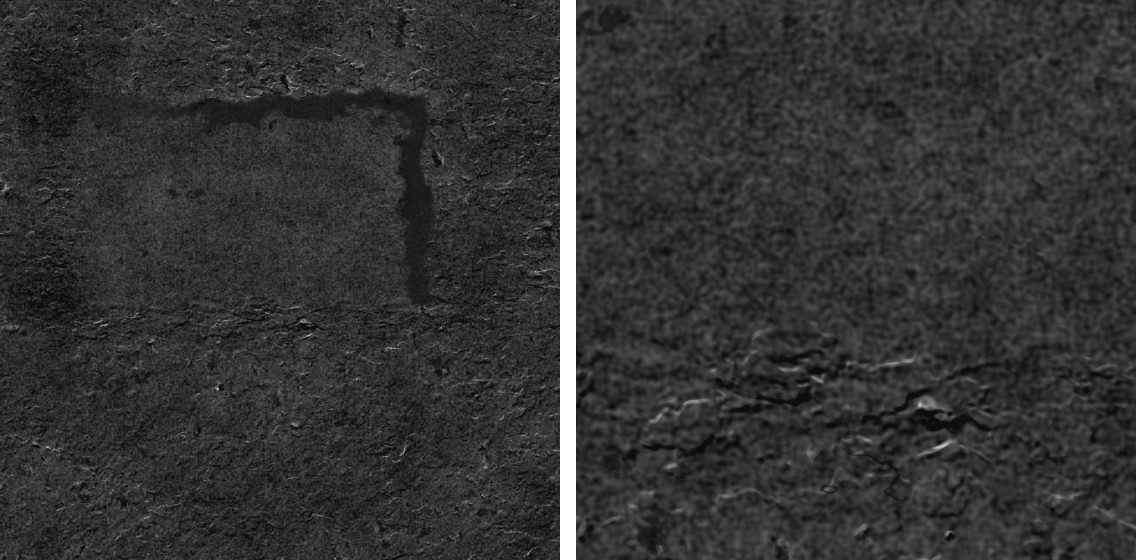
Left: the whole. Right: its middle third, enlarged.
Give the GLSL for this texture, as a Shadertoy shader.

```glsl
// Dark, weathered plaster wall with a smoother sunken panel and flaking edges.
// A height field of stroked gradient noise is lit from above; masks for the
// panel, its shadow, rough zones, chips, cracks and pits are layered on it.

#define BASE_TONE 0.186
#define MOTTLE 0.095
#define GRAIN 0.115
#define RELIEF 0.36
#define GLINT 1.1
#define SHADOW_DEPTH 0.46
#define CHIP_LIGHT 0.2
#define CRACK_DEPTH 0.5
#define PANEL_LOW vec2(0.13, 0.455)
#define PANEL_HIGH vec2(0.765, 0.825)
#define LIGHT_STEP vec2(-0.0012, 0.0026)
#define OCTAVE_GAIN 0.57

vec2 hash2(vec2 p) {
    vec3 q = fract(p.xyx * vec3(0.1031, 0.1030, 0.0973));
    q += dot(q, q.yzx + 33.33);
    return fract((q.xx + q.yz) * q.zy);
}

// Gradient noise, roughly -1 to 1
float noise(vec2 p) {
    vec2 i = floor(p), f = p - i;
    vec2 u = f * f * f * (f * (f * 6.0 - 15.0) + 10.0);
    vec2 e = vec2(1.0, 0.0);
    float a = dot(hash2(i) * 2.0 - 1.0, f);
    float b = dot(hash2(i + e) * 2.0 - 1.0, f - e);
    float c = dot(hash2(i + e.yx) * 2.0 - 1.0, f - e.yx);
    float d = dot(hash2(i + e.xx) * 2.0 - 1.0, f - e.xx);
    return 1.6 * mix(mix(a, b, u.x), mix(c, d, u.x), u.y);
}

float fbm(vec2 p, int octaves) {
    float sum = 0.0, amp = 0.5;
    for (int i = 0; i < octaves; i++) {
        sum += amp * noise(p);
        p = mat2(0.96, 0.28, -0.28, 0.96) * p * 2.03 + 17.3;
        amp *= OCTAVE_GAIN;
    }
    return sum;
}

// Turns the axis at the given angle onto x
mat2 turn(float angle) {
    float c = cos(angle), s = sin(angle);
    return mat2(c, -s, s, c);
}

float blob(vec2 p, vec2 centre, vec2 radius) {
    vec2 q = (p - centre) / radius;
    return exp(-dot(q, q));
}

float boxDistance(vec2 p, vec2 low, vec2 high) {
    vec2 q = abs(p - 0.5 * (low + high)) - 0.5 * (high - low);
    return length(max(q, 0.0)) + min(max(q.x, q.y), 0.0);
}

// Trowel strokes: falling at the top, level in the middle, rising below
float height(vec2 p) {
    vec2 w = p + 0.012 * vec2(fbm(p * 22.0, 3), fbm(p * 22.0 + 40.0, 3));
    vec2 stretch = vec2(26.0, 48.0);
    float falling = fbm(turn(-0.5) * w * stretch, 3);
    float level = fbm(w * vec2(26.0, 58.0) + 70.0, 3);
    float rising = fbm(turn(0.8) * w * stretch + 30.0, 3);
    float h = mix(rising, level, smoothstep(0.33, 0.41, p.y));
    h = mix(h, falling, smoothstep(0.6, 0.82, p.y) * smoothstep(0.95, 0.75, p.x));
    float ledge = smoothstep(-0.06, 0.06, fbm(w * vec2(13.0, 19.0) + 5.0, 5));
    return h + 0.5 * ledge;
}

// Scattered slanted flakes, each with a broken lit face and a dark underside
float chips(vec2 p, float cells, float share) {
    float sum = 0.0, lean = mix(0.75, -0.5, smoothstep(0.5, 0.8, p.y));
    p *= cells;
    vec2 ragged = 0.28 * vec2(fbm(p * 2.3, 3), fbm(p * 2.3 + 9.0, 3));
    float broken = clamp(0.75 + 1.5 * fbm(p * vec2(2.5, 4.0) + 4.0, 3), 0.1, 1.8);
    for (int y = -1; y <= 1; y++)
    for (int x = -1; x <= 1; x++) {
        vec2 id = floor(p) + vec2(x, y);
        vec2 pick = hash2(id + 31.0), kind = hash2(id + 57.0);
        vec2 q = turn(lean + 2.2 * (pick.y - 0.5)) * (p - id - hash2(id)) + ragged;
        vec2 size = vec2(0.5, 0.2) * (0.45 + 0.65 * kind.x);
        float face = smoothstep(1.0, 0.45, length(q / size));
        float under = smoothstep(1.1, 0.6, length((q + vec2(0.0, 0.17)) / size));
        sum += step(pick.x, share) * (0.35 + kind.y) * (face * broken - 0.6 * under);
    }
    return sum;
}

void mainImage(out vec4 fragColor, in vec2 fragCoord) {
    vec2 p = fragCoord / iResolution.xy;
    float cloud = fbm(p * 5.0 + 3.0, 5);
    float ragged = fbm(p * 17.0 + 11.0, 5);

    // Panel with a sagging top and torn edges; the inner box bounds its shadow
    vec2 torn = p + 0.035 * vec2(fbm(p * 9.0, 5), fbm(p * 9.0 + 50.0, 5));
    torn.y += 0.014 * sin(p.x * 10.0 - 2.0) * smoothstep(0.6, 0.8, p.y);
    float edge = boxDistance(torn, PANEL_LOW, PANEL_HIGH);
    float inside = smoothstep(0.005, -0.005, edge);
    vec2 rim = PANEL_HIGH - torn - vec2(0.04, 0.034) + 0.055 * ragged;
    float shadow = inside * smoothstep(0.01, -0.01, min(rim.x, rim.y));
    shadow *= mix(0.5, 1.0, smoothstep(0.27, 0.36, p.x)) * clamp(0.95 + 0.9 * cloud, 0.5, 1.2);

    // Where the wall is rough
    float flakedTop = blob(p, vec2(0.48, 0.9), vec2(0.3, 0.075));
    float flakedFoot = blob(p, vec2(0.42, 0.43), vec2(0.34, 0.035));
    float flakedSide = blob(p, vec2(0.11, 0.64), vec2(0.05, 0.1));
    float rough = mix(0.5, 0.17, smoothstep(0.02, -0.02, edge));
    rough += 0.5 * flakedTop + 0.5 * flakedFoot + 0.55 * flakedSide;
    rough += 0.12 * smoothstep(0.8, 0.9, p.x);
    rough *= clamp(0.95 + 1.5 * fbm(p * 8.0 + 90.0, 4), 0.3, 1.8) * (1.0 - 0.7 * shadow);

    // Tone, stains and grain
    float tone = BASE_TONE + MOTTLE * cloud + 0.06 * ragged + 0.02 * inside;
    float stain = blob(p, vec2(0.08, 0.83), vec2(0.075, 0.085));
    stain += blob(p, vec2(0.085, 0.48), vec2(0.075, 0.07));
    tone *= 1.0 - 0.32 * smoothstep(0.36, 0.5, stain + 0.8 * ragged * smoothstep(0.05, 0.3, stain));
    float grain = 0.35 * noise(p * 62.0) + 0.5 * noise(p * 125.0) + 0.85 * noise(p * 241.0 + 7.0);
    tone += GRAIN * grain * (1.0 - 0.4 * shadow);

    // Lit relief, glints, crevices and the bright lip over the panel
    float slope = height(p) - height(p + LIGHT_STEP);
    float glint = max(slope - 0.18, 0.0);
    tone += rough * (RELIEF * slope + GLINT * glint * glint);
    float lip = smoothstep(0.0, 0.006, edge) * smoothstep(0.035, 0.006, edge);
    lip *= smoothstep(0.79, 0.82, p.y) * smoothstep(0.2, 0.35, p.x);
    tone += lip * (0.05 + 0.3 * max(slope, 0.0));

    // Chips, cracks, pits and the panel shadow
    float loose = (1.0 - 0.93 * inside) * smoothstep(-0.2, 0.3, cloud + 0.6 * ragged);
    tone += CHIP_LIGHT * loose * (chips(p, 30.0, 0.3) + 0.8 * chips(p + 3.0, 58.0, 0.32));
    float crack = smoothstep(0.03, 0.0, abs(fbm(p * vec2(7.0, 12.0) + 60.0, 5)));
    crack *= smoothstep(0.15, 0.4, noise(p * 11.0 + 20.0)) * (1.0 - 0.6 * inside);
    float pit = smoothstep(0.34, 0.5, fbm(p * 30.0 + 80.0, 4) + 0.25 * cloud);
    tone *= (1.0 - CRACK_DEPTH * crack) * (1.0 - 0.5 * pit);
    tone *= 1.0 - SHADOW_DEPTH * shadow;

    fragColor = vec4(vec3(clamp(tone, 0.05, 0.8)), 1.0);
}
```
